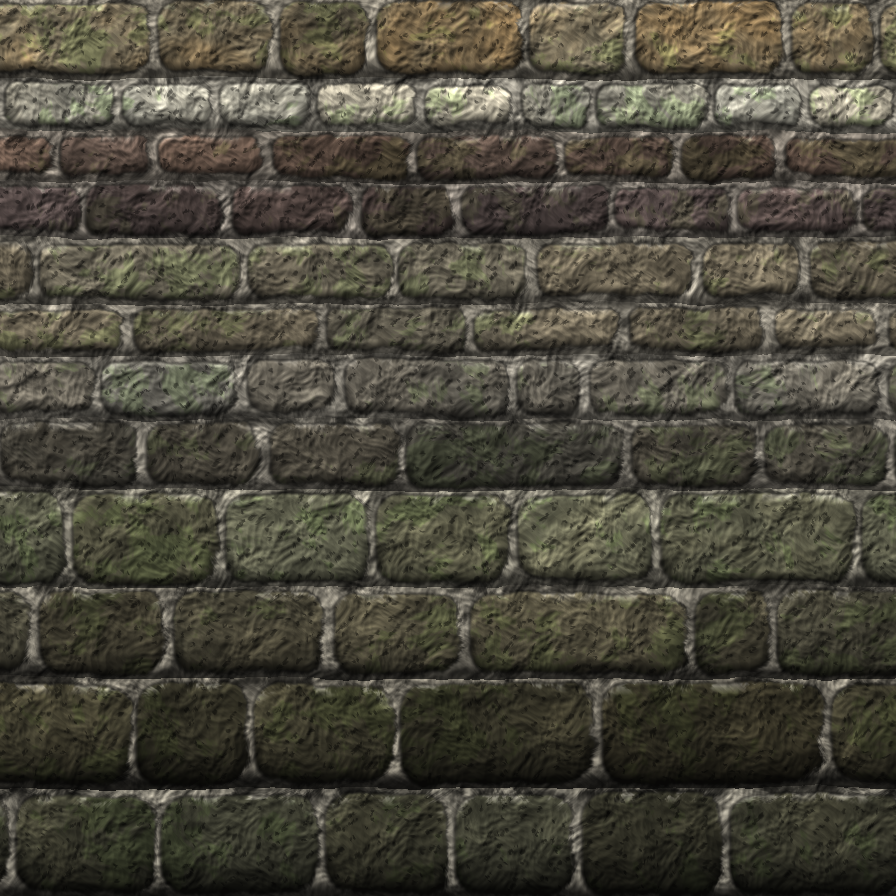
A Shadertoy shader for this texture:

```glsl
const int ROWS = 12;

// Courses listed from the top: upper edge, stones per course, first joint, stone colour
const float rowTop[13] = float[13](-0.004, 0.088, 0.146, 0.203, 0.265, 0.339, 0.397,
                                   0.468, 0.546, 0.655, 0.757, 0.880, 1.004);
const float stoneCount[12] = float[12](7., 9., 7., 7., 6., 6., 7., 6., 6., 6., 5., 6.);
const float firstJoint[12] = float[12](0.01, 0.0, 0.17, 0.105, 0.07, 0.155, 0.105,
                                       0.155, 0.095, 0.06, 0.095, 0.155);
const vec3 rowColor[12] = vec3[12](
    vec3(.43, .40, .33), vec3(.59, .58, .53), vec3(.32, .27, .24), vec3(.30, .26, .25),
    vec3(.37, .35, .30), vec3(.38, .36, .31), vec3(.38, .37, .34), vec3(.28, .27, .24),
    vec3(.37, .37, .30), vec3(.28, .27, .22), vec3(.22, .21, .16), vec3(.20, .20, .16));

struct Stone { int row; vec2 id; vec2 local; vec2 halfSize; };

float hash(vec2 p) {
    return fract(sin(dot(p, vec2(127.1, 311.7))) * 43758.5);
}

// Layered sines, each octave bent by the one before
float turbulence(vec2 p) {
    float sum = 0., amp = .55;
    for (int i = 0; i < 5; i++) {
        p = mat2(1.6, 1.2, -1.2, 1.6) * p + .8 * sin(p.yx + float(i) * 1.7);
        sum += amp * sin(p.x) * cos(p.y * .9);
        amp *= .68;
    }
    return sum;
}

// Distance to the nearest scattered point
float cellular(vec2 p) {
    vec2 cell = floor(p);
    float nearest = 4.;
    for (int y = -1; y <= 1; y++)
    for (int x = -1; x <= 1; x++) {
        vec2 c = cell + vec2(x, y);
        vec2 toPoint = c + vec2(hash(c), hash(c + 57.3)) - p;
        nearest = min(nearest, dot(toPoint, toPoint));
    }
    return sqrt(nearest);
}

float relief(vec2 p) {
    p += .006 * sin(p.yx * 61. + 2. * sin(p * 37.)) + .002 * sin(p.yx * 190.);
    return .5 * cellular(p * 27.) + .28 * cellular(p * 58.) + .2 * cellular(p * 125.);
}

float jointAt(float k, int row) {
    float n = stoneCount[row];
    float jitter = .55 * (hash(vec2(mod(k, n), float(row) * 7. + 3.)) - .5);
    return firstJoint[row] + (k + jitter) / n;
}

// Stone containing a wall position, with y measured downwards
Stone findStone(vec2 pos) {
    int row = 0;
    for (int i = 1; i < ROWS; i++) if (pos.y >= rowTop[i]) row = i;
    float n = stoneCount[row];
    float k = floor((pos.x - firstJoint[row]) * n);
    if (pos.x < jointAt(k, row)) k -= 1.;
    else if (pos.x >= jointAt(k + 1., row)) k += 1.;
    vec2 low = vec2(jointAt(k, row), rowTop[row]);
    vec2 high = vec2(jointAt(k + 1., row), rowTop[row + 1]);
    vec2 local = (pos - .5 * (low + high)) * vec2(1., -1.);
    return Stone(row, vec2(mod(k, n), float(row)), local, .5 * (high - low));
}

float roundBox(vec2 p, vec2 size, float radius) {
    vec2 q = abs(p) - size + radius;
    return length(max(q, 0.)) + min(max(q.x, q.y), 0.) - radius;
}

void mainImage(out vec4 fragColor, in vec2 fragCoord) {
    vec2 uv = fragCoord / iResolution.xy;
    float pixel = 1. / iResolution.y;
    float broad = turbulence(uv * 8.);
    float fine = turbulence(uv * 36. + 5.);

    // Wavering courses and ragged stone outlines
    vec2 wallPos = vec2(uv.x, 1. - uv.y) + vec2(.003 * fine, .004 * broad);
    Stone stone = findStone(wallPos);
    float tone = hash(stone.id + 11.), fit = hash(stone.id + 29.);
    vec2 gap = vec2(.004, .005) + .004 * vec2(fit, tone);
    float d = roundBox(stone.local, stone.halfSize - gap, .45 * stone.halfSize.y);
    d += .002 * fine + .0015 * broad;
    float height = stone.local.y / stone.halfSize.y;
    float rim = 1. - clamp(-d / .011, 0., 1.);
    float depth = smoothstep(.5, .95, wallPos.y);

    // Rough surface lit from above
    float slope = relief(uv) - relief(uv + vec2(-.0018, .003));
    float light = max(1. + 2.6 * slope, .2);
    float pits = 1. - smoothstep(.08, .24, cellular(uv * 62. + .5 * fine));

    // Stone face: mottling, rust, moss, rounded rim and shaded foot
    vec3 base = rowColor[stone.row];
    vec3 face = base * (.83 + .34 * tone) * (1. + .14 * broad + .2 * fine);
    float rust = smoothstep(.1, .9, fit + .35 * broad) * (stone.row == 0 ? .55 : .12);
    face = mix(face, face * vec3(1.15, .93, .66), rust);
    face = mix(face, face * vec3(.9, 1.04, .8), .5 * smoothstep(.1, .6, fine - broad));
    face *= light * (1. - .4 * pits);
    face *= 1. + rim * mix(-.65, .25, smoothstep(-.7, .6, height));
    face *= mix(1., smoothstep(-1.15, .2, height), .75 * depth);

    // Pale lime along the upper rims
    float lime = rim * smoothstep(.3, .9, height) * smoothstep(.0, .5, fine + .4 * broad);
    face = mix(face, vec3(.64, .62, .58) * light, .7 * lime);

    // Mortar: crumbly, darkened in the bed joints and under each stone
    vec3 mortar = mix(vec3(.50, .48, .44), base, .25) * (1. + .35 * fine) * light;
    float under = smoothstep(.55, .9, -height);
    float crevice = smoothstep(-.25, .4, broad - .5 * fine) * smoothstep(.7, .95, abs(height));
    mortar *= 1. - (.5 + .3 * depth) * max(under, .8 * crevice);
    mortar *= mix(.5, 1., smoothstep(0., .005, d));

    float edge = .0012 + pixel;
    vec3 color = mix(face, mortar, smoothstep(-edge, edge, d));
    fragColor = vec4(clamp(color, vec3(.03, .028, .022), vec3(1.)), 1.);
}
```
